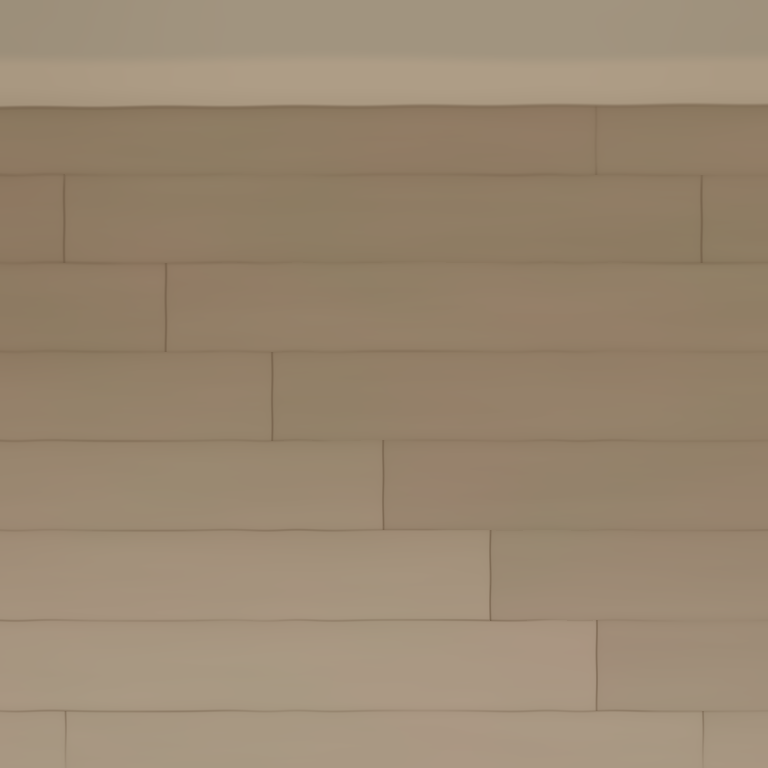
Reproduce this texture procedurally as a WebGL 1 fragment shader.

```glsl
precision highp float;
// Pale staggered floor planks running up to a skirting board and a plain wall.

uniform vec2 u_resolution;

const float PLANK_LENGTH = 0.83;
const float ROW_STAGGER = 0.1385;
const float FIRST_JOINT = 0.777;
const vec3 FLOOR_FAR = vec3(0.567, 0.490, 0.396);
const vec3 FLOOR_NEAR = vec3(0.646, 0.578, 0.496);
const vec3 WALL = vec3(0.632, 0.580, 0.498);
const vec3 SKIRTING = vec3(0.682, 0.615, 0.525);
const vec3 SEAM = vec3(0.430, 0.350, 0.265);

float hash(vec2 p) {
  return fract(sin(dot(p, vec2(127.1, 311.7))) * 4375.85);
}

// Layered sines bent by one another, roughly -1 to 1
float waves(vec2 p, float seed) {
  float sum = 0.0;
  float weight = 0.5;
  for (int i = 0; i < 4; i++) {
    sum += weight * sin(p.x + seed + 1.7 * sin(p.y * 0.8 + seed))
                  * cos(p.y - seed + 1.3 * sin(p.x * 0.7));
    p = p * 1.83 + vec2(2.3, 4.1);
    weight *= 0.55;
  }
  return sum;
}

float line(float dist, float halfWidth, float soft) {
  return 1.0 - smoothstep(max(halfWidth - soft, 0.0), halfWidth + soft, dist);
}

// Row coordinate: rows narrow slightly with distance
float rowCoord(float y) {
  float k = (y - 0.0742) / 0.1184;
  return k + 0.00296 * k * k;
}

// Position along the row in planks; the middle rows sit a little to the left
float plankCoord(vec2 p, float row) {
  float shift = 0.009 * exp(-(row - 3.5) * (row - 3.5));
  float wobble = 0.0003 * sin(p.y * 95.0);
  return (p.x - FIRST_JOINT + row * ROW_STAGGER + shift + wobble) / PLANK_LENGTH;
}

vec3 floorColor(vec2 p, float soft) {
  float wobble = 0.0006 * sin(p.x * 43.0 + 2.0 * sin(p.x * 17.0));
  float k = rowCoord(p.y + wobble);
  float row = floor(k);
  float across = fract(k);
  float along = plankCoord(p, row);
  float plank = floor(along);
  float seed = 20.0 * hash(vec2(row, plank));

  // Light falls on the near floor, strongest left of centre
  float glow = 1.0 - smoothstep(0.02, 0.62, p.y);
  vec3 color = mix(FLOOR_FAR, FLOOR_NEAR, glow);
  vec2 fromGlow = (p - vec2(0.48, 0.13)) * vec2(1.6, 3.2);
  color += 0.026 * exp(-dot(fromGlow, fromGlow));
  color -= 0.016 * smoothstep(0.3, 0.0, p.x) * smoothstep(0.35, 0.75, p.y);

  // Tone of each plank, soft grain and rosy blotches
  color += 0.008 * (hash(vec2(plank, row + 9.0)) - 0.5);
  color -= 0.028 * step(0.0, plank) * smoothstep(0.56, 0.25, p.y)
                 * smoothstep(0.0, 0.12, p.y);
  color += 0.006 * waves(p * vec2(4.0, 48.0), seed);
  color += 0.008 * waves(p * vec2(5.0, 17.0), seed + 3.0);
  color += vec3(0.012, -0.003, 0.005) * waves(p * vec2(7.0, 9.0), 1.4);

  // Long seams come and go, clearer on the near floor and left of the joint
  float far = smoothstep(0.25, 0.80, p.y);
  float seamDist = min(across, 1.0 - across) * 0.117;
  float seamId = floor(k + 0.5);
  float beforeJoint = smoothstep(0.02, -0.02, plankCoord(p, seamId - 0.5));
  float fade = 0.10 + 0.16 * beforeJoint * (1.0 - 0.4 * far)
             + 0.09 * sin(p.x * 9.0 + seamId * 2.4)
             + 0.05 * sin(p.x * 31.0 + seamId);
  float seamSoft = soft + 0.0016 * far;
  color -= 0.020 * exp(-seamDist / 0.006);
  color = mix(color, SEAM, max(fade, 0.0) * line(seamDist, 0.0011, seamSoft));

  // End joints stay crisp, except in the shade of the skirting
  float jointDist = min(fract(along), 1.0 - fract(along)) * PLANK_LENGTH;
  float jointStrength = mix(0.62, 0.16, smoothstep(0.75, 0.79, p.y));
  jointStrength *= smoothstep(-0.04, 0.12, p.y);
  color -= 0.012 * exp(-jointDist / 0.004);
  return mix(color, SEAM, jointStrength * line(jointDist, 0.0009, soft + 0.0006 * far));
}

vec3 wallColor(vec2 p) {
  // Rounded skirting top blends softly into the wall
  float board = 1.0 - smoothstep(0.912, 0.934, p.y + 0.002 * sin(p.x * 11.0));
  vec3 color = mix(WALL, SKIRTING, board);
  color -= 0.018 * board * smoothstep(0.890, 0.862, p.y);
  color -= 0.020 * smoothstep(0.35, 0.0, p.x);
  color -= 0.010 * smoothstep(0.75, 1.0, p.x);
  return color + 0.004 * waves(p * vec2(5.0, 9.0), 5.0);
}

void main() {
  vec2 p = gl_FragCoord.xy / u_resolution;
  float soft = max(0.0013, 0.75 / min(u_resolution.x, u_resolution.y));

  // Skirting foot, with its contact shadow on the planks
  float foot = 0.8595 + 0.004 * p.x + 0.0006 * sin(p.x * 37.0);
  float below = foot - p.y;
  vec3 boards = floorColor(p, soft);
  boards -= 0.035 * exp(-max(below, 0.0) / 0.012);

  float edgeSoft = soft + 0.0012;
  vec3 color = mix(wallColor(p), boards, smoothstep(-edgeSoft, edgeSoft, below));
  float footStrength = 0.52 - 0.22 * p.x;
  color = mix(color, SEAM, footStrength * line(abs(below), 0.0016, edgeSoft));
  gl_FragColor = vec4(color, 1.0);
}
```
